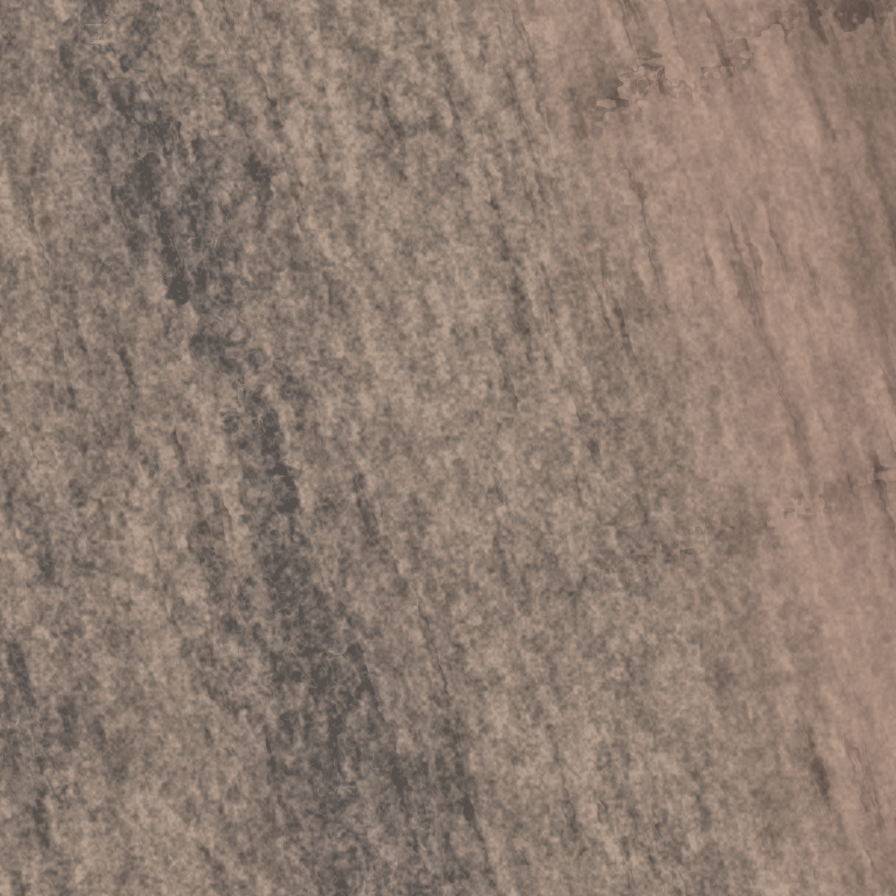
Give the GLSL for this texture, as a Shadertoy shader.

```glsl
// Weathered brown stone with slanted streaks, grey veined patches and fine grain.
#define SLANT 0.29
#define GRAIN_SCALE 190.0
#define GRAIN_AMOUNT 0.50
#define VEIN_SCALE 34.0
#define VEIN_AMOUNT 0.72
#define STREAK_AMOUNT 0.72
#define MOTTLE_AMOUNT 1.15
#define PATCH_DEPTH 0.60
#define DARK_COLOR vec3(0.405, 0.357, 0.328)
#define LIGHT_COLOR vec3(0.672, 0.582, 0.522)

float hash(vec2 p) {
    vec3 q = fract(vec3(p.xyx) * 0.1031);
    q += dot(q, q.yzx + 33.33);
    return fract((q.x + q.y) * q.z);
}

float noise(vec2 p) {
    vec2 cell = floor(p), f = fract(p);
    f = f * f * (3.0 - 2.0 * f);
    float low = mix(hash(cell), hash(cell + vec2(1, 0)), f.x);
    float high = mix(hash(cell + vec2(0, 1)), hash(cell + vec2(1, 1)), f.x);
    return mix(low, high, f.y);
}

float fbm(vec2 p) {
    float sum = 0.0, weight = 0.5;
    for (int i = 0; i < 4; i++) {
        sum += weight * noise(p);
        p = p * 2.03 + vec2(17.3, 9.1);
        weight *= 0.55;
    }
    return sum / 1.01;
}

// Soft bell around zero
float bell(float x, float width) {
    x /= width;
    return exp(-x * x);
}

// Thin bright ridges where the noise crosses its middle value
float ridge(vec2 p) {
    return 1.0 - smoothstep(0.0, 0.15, abs(noise(p) - 0.5));
}

void mainImage(out vec4 fragColor, in vec2 fragCoord) {
    vec2 uv = fragCoord / iResolution.xy;

    // Streak space: x runs across the streaks, y along them
    float c = cos(SLANT), s = sin(SLANT);
    vec2 st = vec2(c * uv.x + s * uv.y, c * uv.y - s * uv.x) + 3.0;
    vec2 warp = vec2(fbm(uv * 28.0 + 5.0), fbm(uv * 28.0 + 41.0)) - 0.5;
    vec2 jitter = vec2(noise(uv * 130.0 + 3.0), noise(uv * 130.0 + 57.0)) - 0.5;
    float across = st.x - 3.0 + 0.12 * (fbm(st * vec2(9.0, 5.0)) - 0.5) + 0.03 * warp.x;

    // Large zones: grey bands on the left, smooth pinkish face on the right
    float band = bell(across - 0.40, 0.095) + 0.75 * bell(across - 0.13, 0.07);
    vec2 patchPos = st * vec2(17.0, 6.0) + warp * 1.6 + jitter * 0.4;
    float grey = min(band, 1.0) * smoothstep(0.34, 0.58, fbm(patchPos));
    float face = smoothstep(0.70, 1.04, across);
    float corner = smoothstep(1.05, 1.18, across);

    // Ragged streaks, mottling and thin dark fissures along the slant
    vec2 bent = st + 0.006 * warp + vec2(0.005, 0.012) * jitter;
    float streak = fbm(bent * vec2(46.0, 8.0)) - 0.5;
    float stria = noise(bent * vec2(130.0, 16.0) + 61.0) - 0.5;
    float mottle = fbm(bent * vec2(95.0, 55.0) + 11.0) - 0.5;
    float fissure = smoothstep(0.55, 0.72, fbm(bent * vec2(72.0, 7.0) + 23.0));
    fissure *= smoothstep(0.38, 0.62, noise(st * vec2(10.0, 6.0) + 7.0));
    fissure *= 0.5 + 0.9 * noise(uv * 90.0 + 13.0);

    // Ragged smudges that cross the streaks on the right
    float crossing = uv.y - 0.35 * uv.x + 0.06 * warp.y;
    float smudge = bell(crossing - 0.65, 0.032) + 0.8 * bell(crossing - 0.12, 0.022);
    smudge *= smoothstep(0.58, 0.70, uv.x);
    smudge *= smoothstep(0.38, 0.56, fbm(uv * vec2(17.0, 21.0) + 1.5 * streak + jitter));

    // Pale crackled veins, strongest in the grey patches
    vec2 veinPos = st * vec2(1.2, 0.75) * VEIN_SCALE + warp * 2.0;
    float veins = max(ridge(veinPos), 0.8 * ridge(veinPos * 2.1 + 8.0));
    veins *= 0.25 + 0.85 * noise(uv * 75.0);

    // Fine grain, calmer on the smooth face
    float grain = noise(uv * GRAIN_SCALE) + 0.7 * noise(uv * GRAIN_SCALE * 1.6 + 31.0) - 0.85;
    float rough = mix(1.0, 0.45, face);

    float tone = 0.63 + 0.15 * face - 0.30 * corner - PATCH_DEPTH * grey;
    tone += STREAK_AMOUNT * streak + 0.24 * stria * mix(0.6, 1.0, face);
    tone += MOTTLE_AMOUNT * rough * mottle;
    tone -= 0.34 * fissure + 0.45 * smudge;
    tone += VEIN_AMOUNT * veins * (0.10 * rough + 0.60 * grey);
    tone += GRAIN_AMOUNT * rough * grain;
    tone = clamp(tone, -0.20, 1.15);

    // Cool grey on the left drifts to warm pink on the right
    vec3 color = mix(DARK_COLOR, LIGHT_COLOR, tone);
    color += mix(vec3(-0.006, 0.002, 0.003), vec3(0.014, -0.006, -0.009), face);
    color += grey * vec3(-0.006, 0.002, 0.012);
    fragColor = vec4(color, 1.0);
}
```
